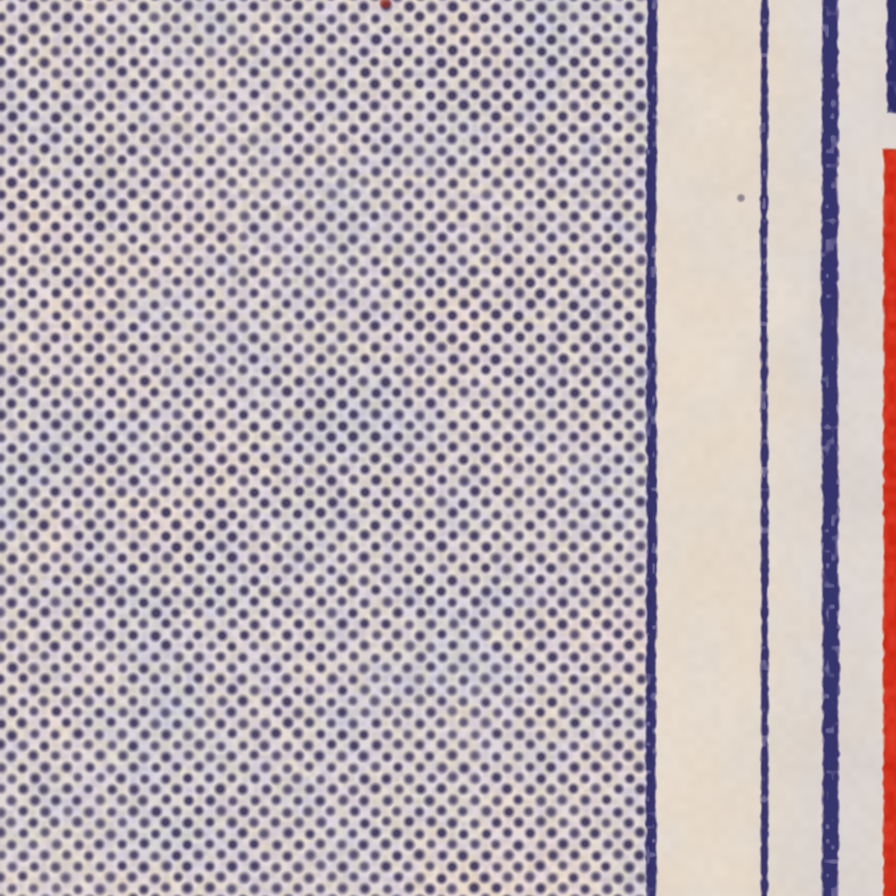
This texture is drawn by a three.js fragment shader. Its source:

```glsl
// Macro view of old print: a halftone dot panel beside ruled ink lines and a red bar.
varying vec2 vUv;

const vec3 CREAM      = vec3(0.895, 0.850, 0.800);
const vec3 GREY_PAPER = vec3(0.865, 0.835, 0.815);
const vec3 TINT_PAPER = vec3(0.855, 0.825, 0.825);
const vec3 DOT_INK    = vec3(0.290, 0.260, 0.390);
const vec3 LINE_INK   = vec3(0.190, 0.180, 0.410);
const vec3 RED_INK    = vec3(0.820, 0.190, 0.110);

const float DOT_PERIOD = 0.0246;             // horizontal distance between dots
const vec2  DOT_ORIGIN = vec2(0.4314, 0.5495);
const float DOT_CORE   = 0.08;               // radii in lattice cells
const float DOT_EDGE   = 0.50;
const float DOT_JITTER = 0.13;

const float PANEL_EDGE = 0.727;
const vec3  LINE_X     = vec3(0.727, 0.8535, 0.9265);
const vec3  LINE_HALF  = vec3(0.0054, 0.0038, 0.0090);
const float WOBBLE     = 0.0022;
const float SOFT       = 0.0022;             // softness of ink edges

const float BAR_LEFT    = 0.986;
const float BAR_TOP     = 0.833;
const float BLOCK_LEFT  = 0.990;
const float BLOCK_FLOOR = 0.874;

float hash(vec2 p) {
  vec3 q = fract(vec3(p.xyx) * 0.1031);
  q += dot(q, q.yzx + 33.33);
  return fract((q.x + q.y) * q.z);
}

float noise(vec2 p) {
  vec2 i = floor(p), f = fract(p);
  f = f * f * (3.0 - 2.0 * f);
  vec2 e = vec2(1.0, 0.0);
  return mix(mix(hash(i), hash(i + e), f.x),
             mix(hash(i + e.yx), hash(i + e.xx), f.x), f.y);
}

// Noise centred on zero, with a seed to separate layers
float grain(vec2 p, float seed) {
  return noise(p + 40.0 + seed * 17.3) - 0.5;
}

// Coverage of a region where the signed distance is negative
float cover(float d) {
  return 1.0 - smoothstep(-SOFT, SOFT, d);
}

// Diagonal lattice of soft dots, each a little displaced and uneven
float halftone(vec2 p) {
  p -= DOT_ORIGIN;
  vec2 q = vec2(p.x + p.y, p.x - p.y) / DOT_PERIOD;
  vec2 id = floor(q + 0.5);
  vec2 seed = id + 200.0;
  vec2 shift = vec2(hash(seed), hash(seed + 71.0)) - 0.5;
  float size = 0.92 + 0.16 * hash(seed + 133.0);
  float r = length(q - id - shift * DOT_JITTER) / size;
  float strength = 0.82 + 0.25 * hash(seed + 211.0);
  return (1.0 - smoothstep(DOT_CORE, DOT_EDGE, r)) * strength;
}

vec3 tintedPanel(vec2 p) {
  vec3 paper = TINT_PAPER;
  paper += vec3(-0.05, -0.015, 0.015) * (grain(p * 9.0, 1.0) + grain(p * 22.0, 2.0));
  paper += vec3(0.03, 0.03, -0.07) * grain(p * 95.0, 3.0);
  paper += 0.08 * grain(p * 160.0, 4.0);
  float ink = halftone(p) * (1.0 + 0.25 * grain(p * 7.0, 5.0));
  return mix(paper, DOT_INK, clamp(ink, 0.0, 1.0));
}

vec3 marginPaper(vec2 p) {
  vec3 paper = mix(CREAM, GREY_PAPER, smoothstep(0.83, 0.95, p.x));
  paper += 0.025 * grain(p * 14.0, 6.0) + 0.02 * grain(p * 110.0, 7.0);
  return paper + vec3(0.015, 0.0, -0.02) * grain(p * 25.0, 8.0);
}

void main() {
  vec2 p = vUv;
  float rough = WOBBLE * (grain(p * vec2(60.0, 115.0), 9.0) + 0.6 * grain(p * 190.0, 10.0));

  // Paper and dot panel
  vec3 color = mix(marginPaper(p), tintedPanel(p), cover(p.x - PANEL_EDGE));

  // Vertical rules, with worn patches in the ink
  float wear = smoothstep(0.62, 0.95, noise(p * vec2(170.0, 130.0) + 90.0));
  for (int i = 0; i < 3; i++) {
    float drift = 0.0025 * grain(vec2(float(i) * 9.0, p.y * 4.0), 11.0);
    float d = abs(p.x - LINE_X[i] - drift) - LINE_HALF[i] + rough;
    color = mix(color, LINE_INK + 0.12 * wear, cover(d) * (0.96 - 0.15 * wear));
  }

  // Solid shapes on the right edge
  float block = max(BLOCK_LEFT - p.x, BLOCK_FLOOR - p.y) + rough;
  color = mix(color, LINE_INK + 0.10 * wear, cover(block));
  float bar = max(BAR_LEFT - p.x, p.y - BAR_TOP) + rough;
  color = mix(color, RED_INK + 0.08 * grain(p * 120.0, 12.0), cover(bar));

  // Stray specks of ink
  float greySpeck = length(p - vec2(0.827, 0.779)) - 0.004;
  color = mix(color, DOT_INK, 0.55 * cover(greySpeck));
  float redSpeck = length(p - vec2(0.430, 0.997)) - 0.006;
  color = mix(color, RED_INK * 0.75, 0.6 * cover(redSpeck));

  gl_FragColor = vec4(color, 1.0);
}
```
